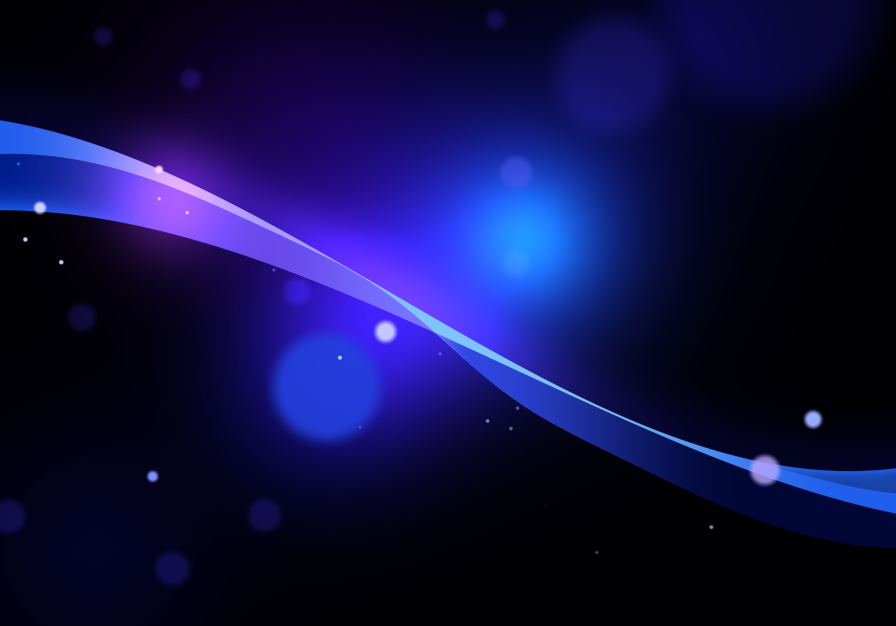
Reproduce this background procedurally as a Shadertoy shader.

```glsl
#define SPARKLES 16
#define FAINT_LIGHTS 9
#define EDGE_WIDTH 0.8
#define AZURE vec3(0.13, 0.38, 0.95)
#define LAVENDER vec3(0.66, 0.62, 1.00)
#define ICE vec3(0.50, 0.78, 1.00)
#define VIOLET vec3(0.42, 0.30, 0.93)
#define NAVY vec3(0.00, 0.12, 0.58)
#define MIDNIGHT vec3(0.00, 0.03, 0.22)
#define PALE vec3(0.80, 0.82, 1.00)

vec3 hash3(float n) {
    vec3 q = fract(vec3(n) * vec3(0.1031, 0.1030, 0.0973));
    q += dot(q, q.yzx + 33.33);
    return fract((q.xxy + q.yzz) * q.zyx);
}

float glow(vec2 p, vec2 center, float radius) {
    vec2 d = (p - center) / radius;
    return exp(-dot(d, d));
}

float disc(vec2 p, vec2 center, float radius, float soft) {
    return 1.0 - smoothstep(radius - soft, radius + soft, length(p - center));
}

// Cubic in Newton form with knots at 0, 1 and 2
float cubic(float s, vec4 k) {
    return k.x + s * (k.y + (s - 1.0) * (k.z + (s - 2.0) * k.w));
}

float topEdge(float s) {
    return cubic(s, vec4(0.1922, 0.1269, 0.0373, -0.01664));
}

float band(float y, float top, float bottom, float aa) {
    return smoothstep(-aa, aa, y - top) * smoothstep(-aa, aa, bottom - y);
}

vec3 backdrop(vec2 p) {
    vec3 col = vec3(0.0, 0.0, 0.012);
    // Blue light
    vec2 blueCenter = vec2(0.84, 0.382);
    col += vec3(0.00, 0.34, 0.20) * glow(p, blueCenter, 0.09);
    col += vec3(0.08, 0.22, 0.62) * glow(p, blueCenter, 0.17);
    col += vec3(0.03, 0.02, 0.27) * glow(p, vec2(0.78, 0.36), 0.26);
    // Violet haze
    col += vec3(0.20, 0.08, 0.58) * glow(p, vec2(0.62, 0.50), 0.17);
    col += vec3(0.09, 0.01, 0.28) * glow(p, vec2(0.48, 0.25), 0.24);
    col += vec3(0.01, 0.01, 0.13) * glow(p, vec2(0.15, 0.88), 0.20);
    // Blue orb and its halo
    vec2 orb = vec2(0.522, 0.618);
    col += vec3(0.04, 0.04, 0.36) * glow(p, orb, 0.17);
    col = mix(col, vec3(0.14, 0.25, 0.87), 0.9 * disc(p, orb, 0.085, 0.018));
    // Dim orbs in the upper right
    col += vec3(0.05, 0.04, 0.17) * disc(p, vec2(0.98, 0.12), 0.09, 0.03);
    col += vec3(0.03, 0.02, 0.17) * disc(p, vec2(1.23, 0.0), 0.17, 0.05);
    col += vec3(0.02, 0.015, 0.14) * glow(p, vec2(1.07, 0.10), 0.20);
    return col;
}

vec3 addRibbon(vec3 col, float y, float s, float aa) {
    float u = s - 2.0;
    float top = topEdge(s);
    float under = cubic(s, vec4(0.3358, 0.0616, 0.0410, -0.01057));
    float twist = cubic(s, vec4(0.2463, 0.0896, 0.0625, -0.01996));
    twist = max(twist + 0.0858 * u * exp(-4.0 * u * u), top + 0.002);
    float crease = min(under, twist);
    float bottom = max(under, twist);

    // Veil of light above the ribbon
    float above = max(top - y, 0.0);
    float veil = exp(-above * above / 0.0045) * step(y, bottom);
    col += veil * vec3(0.17, 0.09, 0.30) * exp(-1.6 * (s - 1.75) * (s - 1.75));
    col += veil * vec3(0.01, 0.01, 0.12);

    // Colours along the length
    float nearLeft = smoothstep(0.0, 0.9, s);
    vec3 bright = mix(AZURE, LAVENDER, nearLeft);
    bright = mix(bright, ICE, smoothstep(1.3, 1.9, s));
    bright = mix(bright, AZURE, smoothstep(2.5, 3.8, s));
    vec3 shade = mix(NAVY, VIOLET, nearLeft);
    shade = mix(shade, vec3(0.47, 0.47, 0.98), smoothstep(1.2, 1.9, s));
    shade = mix(shade, vec3(0.18, 0.28, 0.88), smoothstep(1.9, 2.1, s));
    shade = mix(shade, MIDNIGHT, smoothstep(2.1, 3.3, s));

    // Lit lower rim on the left, folded strip on the right
    float t = clamp((y - crease) / max(bottom - crease, 0.001), 0.0, 1.0);
    shade += vec3(0.10, 0.25, 0.40) * pow(t, 4.0) * (1.0 - nearLeft);
    float fold = mix(top, under, 0.55 * smoothstep(3.1, 4.0, s));
    float folded = band(y, top, fold, aa) * smoothstep(3.1, 3.4, s);
    float rim = exp(-max(y - top, 0.0) / 0.008);
    bright *= 1.0 - 0.3 * folded * (1.0 - rim);

    col = mix(col, shade, 0.93 * band(y, crease, bottom, aa));
    return mix(col, bright, 0.97 * band(y, top, crease, aa));
}

vec3 addLights(vec3 col, vec2 p, float aspect) {
    // Scattered faint lights and sparkles
    for (int i = 0; i < FAINT_LIGHTS; i++) {
        vec3 h = hash3(float(i) + 3.0);
        float r = mix(0.013, 0.028, h.z);
        col += vec3(0.06, 0.04, 0.20) * disc(p, h.xy * vec2(aspect, 1.0), r, 0.008);
    }
    for (int i = 0; i < SPARKLES; i++) {
        vec3 h = hash3(float(i) + 41.0);
        vec2 c = vec2(h.x * aspect, topEdge(4.0 * h.x) + mix(0.04, 0.26, h.y));
        col += PALE * h.z * disc(p, c, 0.002 + 0.0015 * h.z, 0.0015);
    }
    // Large lights
    col = mix(col, PALE, 0.95 * disc(p, vec2(0.616, 0.530), 0.016, 0.006));
    col = mix(col, vec3(0.60, 0.67, 1.0), disc(p, vec2(1.299, 0.670), 0.013, 0.005));
    col = mix(col, vec3(0.73, 0.65, 1.0), 0.8 * disc(p, vec2(1.222, 0.751), 0.023, 0.006));
    col = mix(col, PALE, disc(p, vec2(0.064, 0.332), 0.009, 0.004));
    col = mix(col, vec3(1.0, 0.82, 0.96), disc(p, vec2(0.254, 0.271), 0.006, 0.003));
    col = mix(col, vec3(0.48, 0.57, 1.0), disc(p, vec2(0.244, 0.761), 0.008, 0.004));
    return mix(col, vec3(0.32, 0.35, 0.95), 0.5 * disc(p, vec2(0.825, 0.276), 0.025, 0.007));
}

void mainImage(out vec4 fragColor, in vec2 fragCoord) {
    // Height is one unit, measured downward from the top
    vec2 p = vec2(fragCoord.x, iResolution.y - fragCoord.y) / iResolution.y;
    float aspect = iResolution.x / iResolution.y;
    float along = 4.0 * p.x / aspect;

    vec3 col = backdrop(p);
    col = addRibbon(col, p.y, along, EDGE_WIDTH / iResolution.y);
    col += vec3(0.30, 0.10, 0.42) * glow(p, vec2(0.27, 0.317), 0.09);
    col = addLights(col, p, aspect);
    fragColor = vec4(clamp(col, 0.0, 1.0), 1.0);
}
```
